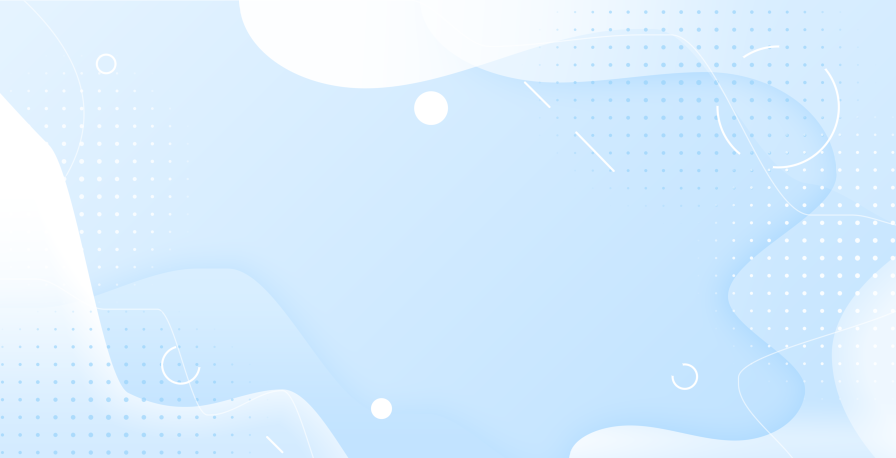
Give the GLSL for this background, as a Shadertoy shader.

```glsl
// Pale blue backdrop with layered fluid waves, halftone dots, thin curves and rings.

// Canvas units: x runs right, y runs down from the top edge.
const vec2 CANVAS = vec2(7.68, 3.94);
const vec3 SKY_LIGHT = vec3(0.90, 0.955, 1.0);
const vec3 SKY_DEEP = vec3(0.735, 0.88, 1.0);
const vec3 SHADOW = vec3(0.67, 0.85, 1.0);
const vec3 DOT_BLUE = vec3(0.58, 0.82, 0.98);
const vec3 WHITE = vec3(1.0);
const float REACH = 0.3;         // farthest distance measured from a curve
const int STEPS = 36;            // straight pieces used per curve
const float LINE_WIDTH = 0.005;
const float RING_WIDTH = 0.009;
const float DOT_PITCH = 0.1515;
const float DOT_RADIUS = 0.022;

// Curves: horizontal ones give y from x, vertical ones give x from y.
const int FRONT_WAVE = 0, FIELD_TOP = 1, FIELD_RIGHT = 2, FIELD_BOTTOM = 3;
const int LEFT_WAVE = 4, LOW_WAVE = 5, RIGHT_BUBBLE = 6;
const int LINE_LEFT = 7, LINE_LOW = 8, LINE_TOP = 9, LINE_RIGHT = 10;

float ramp(float x, float a, float b) { return smoothstep(a, b, x); }

// Unit arch that falls away steeply beyond its left end.
float arch(float t) { return sqrt(max(1.0 - t * t, 0.0)) - 9.0 * max(-t - 1.0, 0.0); }

float curve(int id, float x) {
    if (id == FRONT_WAVE) return 0.76 * arch(min((x - 3.13) / 1.08, 0.0))
        - 0.51 * ramp(x, 3.13, 5.45) + 1.33 * ramp(x, 5.6, 6.95) + 0.4 * ramp(x, 6.9, 7.9);
    if (id == FIELD_TOP) return 0.71 * arch(min((x - 4.78) / 1.18, 0.0))
        - 0.09 * ramp(x, 4.78, 6.05) + 0.88 * (1.0 - arch(max((x - 6.05) / 1.12, 0.0)));
    if (id == FIELD_RIGHT) return 7.17 - 0.93 * ramp(x, 1.5, 2.55) + 0.66 * ramp(x, 2.55, 3.35);
    if (id == FIELD_BOTTOM) return 3.94 - 0.28 * arch(min((x - 5.4) / 0.52, 0.0))
        + 0.13 * ramp(x, 5.4, 6.3) - 0.44 * (1.0 - arch(max((x - 6.3) / 0.6, 0.0)));
    if (id == LEFT_WAVE) return 0.8 + 1.1 * sin(min(x, 1.57)) + 1.6 * ramp(x, 0.42, 1.1)
        - 0.15 * ramp(x, 1.6, 2.42) + 1.1 * ramp(x, 2.42, 3.5);
    if (id == LOW_WAVE) return 2.65 - 0.34 * ramp(x, 0.3, 1.7)
        + 1.25 * ramp(x, 1.95, 3.3) + 0.5 * ramp(x, 3.65, 4.65);
    if (id == RIGHT_BUBBLE) {
        float t = (x - 3.05) / (x < 3.05 ? 0.85 : 1.08);
        return 7.13 + 0.55 * t * t;
    }
    if (id == LINE_LEFT) return 0.72 - 0.54 * (x - 0.98) * (x - 0.98);
    if (id == LINE_LOW) return 2.4 + 0.26 * ramp(x, 0.3, 0.9) + 0.91 * ramp(x, 1.35, 1.78)
        - 0.21 * ramp(x, 1.8, 2.42) + ramp(x, 2.42, 2.9);
    if (id == LINE_TOP) return 0.4 * ramp(x, 3.5, 4.2) - 0.1 * ramp(x, 4.2, 5.5)
        + 1.55 * ramp(x, 5.75, 6.95) + 0.1 * ramp(x, 7.3, 7.8);
    return 7.9 - 1.57 * ramp(x, 2.5, 3.25) + 0.58 * ramp(x, 3.3, 4.2);
}

float segment(vec2 p, vec2 a, vec2 b) {
    vec2 ab = b - a;
    return length(p - a - ab * clamp(dot(p - a, ab) / dot(ab, ab), 0.0, 1.0));
}

// Signed distance to a curve, positive on its greater side.
float edge(int id, vec2 p) {
    float d = REACH;
    vec2 a = vec2(0.0);
    for (int i = 0; i <= STEPS; i++) {
        float x = p.x + REACH * (2.0 * float(i) / float(STEPS) - 1.0);
        vec2 b = vec2(x, curve(id, x));
        if (i > 0) d = min(d, segment(p, a, b));
        a = b;
    }
    return p.y < curve(id, p.x) ? -d : d;
}

float arc(vec2 p, vec2 center, float radius, float middle, float halfSpan) {
    vec2 q = p - center;
    float turn = abs(mod(degrees(atan(q.y, q.x)) - middle + 180.0, 360.0) - 180.0);
    return max(abs(length(q) - radius), radians(turn - halfSpan) * radius);
}

float cover(float d, float aa) { return 1.0 - smoothstep(-aa, aa, d); }

// Dot grid whose dots shrink away from the center.
float halftone(vec2 p, vec2 center, vec2 extent, float aa) {
    vec2 cell = floor((p - center) / DOT_PITCH + 0.5) * DOT_PITCH;
    float size = max(1.0 - length(cell / extent), 0.0);
    return cover(length(p - center - cell) - DOT_RADIUS * sqrt(size), aa) * smoothstep(0.0, 0.35, size);
}

void mainImage(out vec4 fragColor, in vec2 fragCoord) {
    vec2 uv = fragCoord / iResolution.xy;
    vec2 p = vec2(uv.x, 1.0 - uv.y) * CANVAS;
    float aa = 0.7 * CANVAS.y / iResolution.y;
    vec3 color = mix(SKY_LIGHT, SKY_DEEP, (p.x + p.y) / (CANVAS.x + CANVAS.y));

    // Central field: inner shadow, lighter surroundings
    float field = min(edge(FIELD_TOP, p), min(-edge(FIELD_BOTTOM, p), -edge(FIELD_RIGHT, p.yx)));
    float depth = mix(0.15, 0.65, smoothstep(3.5, 6.8, p.x));
    vec3 inner = mix(color, SHADOW, depth * pow(1.0 - clamp(field / REACH, 0.0, 1.0), 2.0));
    float veil = mix(0.5, 0.12, smoothstep(4.2, 6.8, p.x)) + 0.4 * smoothstep(3.4, 3.8, p.y);
    color = mix(inner, mix(color, WHITE, veil), cover(field, aa));

    // Low wave with a soft outer shadow
    float low = -edge(LOW_WAVE, p);
    color = mix(color, SHADOW, 0.3 * pow(1.0 - clamp(low / REACH, 0.0, 1.0), 2.0));
    vec3 lowColor = mix(vec3(0.85, 0.935, 1.0), vec3(0.76, 0.89, 1.0), smoothstep(2.3, 3.9, p.y));
    color = mix(color, lowColor, cover(low, aa));

    // White waves
    float left = -edge(LEFT_WAVE, p);
    float glow = mix(1.0, 0.3, smoothstep(1.5, 3.9, p.y)) + 0.3 * (1.0 + max(left, -REACH) / REACH);
    color = mix(color, WHITE, min(glow, 1.0) * cover(left, aa));
    float fade = mix(0.95, 0.12, smoothstep(2.8, 6.8, p.x));
    color = mix(color, WHITE, fade * cover(edge(FRONT_WAVE, p), aa));
    float bubble = -edge(RIGHT_BUBBLE, p.yx);
    color = mix(color, WHITE, mix(0.4, 0.7, clamp(-bubble / REACH, 0.0, 1.0)) * cover(bubble, aa));

    // Halftone patches
    color = mix(color, DOT_BLUE, 0.65 * halftone(p, vec2(5.99, 0.71), vec2(1.6, 1.3), aa));
    color = mix(color, DOT_BLUE, 0.65 * halftone(p, vec2(0.93, 3.59), vec2(1.5, 1.1), aa));
    color = mix(color, WHITE, 0.9 * halftone(p, vec2(7.35, 2.22), vec2(1.5, 1.4), aa));
    color = mix(color, WHITE, 0.8 * halftone(p, vec2(0.7, 1.54), vec2(1.1, 1.2), aa));

    // Thin curves
    float thin = min(abs(edge(LINE_LOW, p)), abs(edge(LINE_TOP, p)));
    thin = min(thin, abs(edge(LINE_RIGHT, p.yx)));
    thin = min(thin, abs(edge(LINE_LEFT, p.yx)) + smoothstep(1.5, 2.0, p.y));
    color = mix(color, WHITE, 0.6 * cover(thin - LINE_WIDTH, aa));

    // Rings, arcs and dashes
    vec2 hoop = vec2(6.67, 0.92);
    float stroke = min(arc(p, hoop, 0.52, 28.0, 66.0), arc(p, hoop, 0.52, 155.0, 25.0));
    stroke = min(stroke, arc(p, hoop, 0.52, -107.0, 17.0));
    stroke = min(stroke, arc(p, vec2(1.55, 3.14), 0.16, 131.0, 121.0));
    stroke = min(stroke, arc(p, vec2(5.87, 3.24), 0.105, 42.0, 137.0));
    stroke = min(stroke, arc(p, vec2(0.91, 0.55), 0.08, 0.0, 180.0));
    stroke = min(stroke, segment(p, vec2(4.5, 0.71), vec2(4.71, 0.92)));
    stroke = min(stroke, segment(p, vec2(4.94, 1.14), vec2(5.26, 1.47)));
    stroke = min(stroke, segment(p, vec2(2.29, 3.76), vec2(2.42, 3.89)));
    float disc = min(length(p - vec2(3.695, 0.93)) - 0.145, length(p - vec2(3.27, 3.515)) - 0.09);
    color = mix(color, WHITE, cover(min(stroke - RING_WIDTH, disc), aa));
    fragColor = vec4(color, 1.0);
}
```
